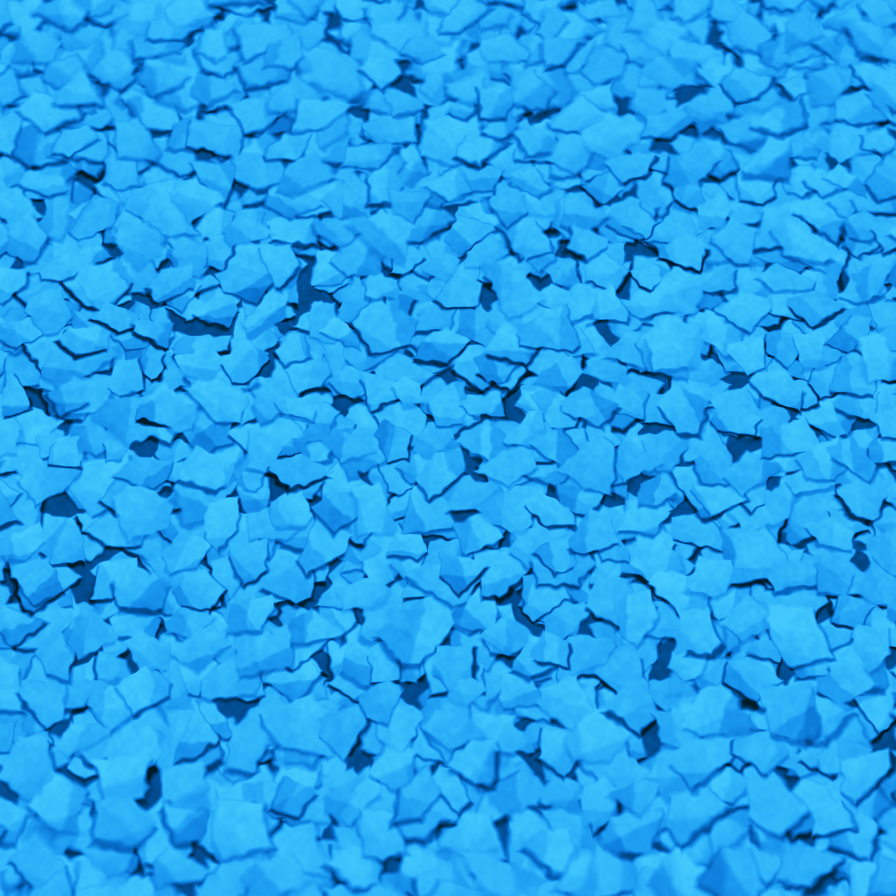
A Shadertoy shader for this texture:

```glsl
float hash(vec2 p) {
    return fract(sin(dot(p, vec2(127.1, 311.7))) * 43758.5453);
}

float noise(vec2 p) {
    vec2 i = floor(p), f = fract(p);
    f = f * f * (3.0 - 2.0 * f);
    return mix(mix(hash(i), hash(i + vec2(1, 0)), f.x),
               mix(hash(i + vec2(0, 1)), hash(i + vec2(1, 1)), f.x), f.y);
}

// Distances to an irregular convex chip (x) and to its cast shadow (y)
vec2 chipAndShadow(vec2 q, vec2 id, vec2 shift) {
    vec2 d = vec2(length(q), length(q - shift)) - 0.82;
    float turn = 6.283 * hash(id + 5.9);
    for (int i = 0; i < 5; i++) {
        float k = float(i);
        float angle = turn + (k + 0.75 * hash(id + 0.31 * k)) * 1.2566;
        vec2 n = vec2(cos(angle), sin(angle));
        float reach = mix(0.24, 0.6, hash(id + 0.17 * k + 5.3));
        d = max(d, vec2(dot(q, n), dot(q - shift, n)) - reach);
    }
    return d;
}

// Tone of a chip top: tilted plane with folded facets
float chipTone(vec2 q, vec2 id, float soft) {
    float tone = 0.728 + 0.07 * (hash(id + 1.7) - 0.5);
    tone += 0.08 * dot(q, vec2(hash(id + 2.1) - 0.6, 0.7 * hash(id + 2.9)));
    for (int i = 0; i < 2; i++) {
        float k = float(i);
        float angle = -1.57 + 4.0 * (hash(id + 3.3 + k) - 0.5);
        float fold = dot(q, vec2(cos(angle), sin(angle))) - mix(0.0, 0.35, hash(id + 4.1 + k));
        float drop = hash(id + 6.7 + k);
        tone -= mix(0.01, 0.13, drop * drop) * smoothstep(-soft, soft, fold);
    }
    return tone;
}

void mainImage(out vec4 fragColor, in vec2 fragCoord) {
    vec2 uv = fragCoord / iResolution.y;

    // Mild perspective, with focus falling off towards top and bottom
    vec2 ground = (uv - 0.5) * (1.0 + 0.2 * (uv.y - 0.5));
    float blur = smoothstep(0.15, 0.55, abs(uv.y - 0.46));
    float soft = max(1.1 / (iResolution.y * 0.055), 0.035 + 0.05 * blur);

    // Slightly chipped edges
    vec2 rough = vec2(noise(ground * 120.0), noise(ground * 120.0 + 40.0)) - 0.5;
    vec2 p = ground / vec2(0.059, 0.048) + 0.09 * rough;

    // Chips are painted in layers on turned grids, each row over the one below it
    float tone = 0.3;
    for (int layer = 0; layer < 4; layer++) {
        float l = float(layer);
        float turn = 0.55 * (l - 1.5);
        mat2 rotation = mat2(cos(turn), sin(turn), -sin(turn), cos(turn));
        vec2 grid = rotation * p + l * vec2(7.37, 3.61);
        vec2 cell = floor(grid);
        for (int y = -1; y <= 1; y++)
        for (int x = -1; x <= 1; x++) {
            vec2 c = cell + vec2(x, y);
            vec2 id = c + 57.0 * l;
            vec2 center = c + 0.15 + 0.7 * vec2(hash(id + 0.4), hash(id + 0.9));
            vec2 q = (grid - center) * rotation / mix(0.75, 1.15, hash(id + 8.2));
            if (dot(q, q) > 1.05 || (layer == 3 && hash(id + 9.6) < 0.25)) continue;

            vec2 shift = vec2(0.1 * (hash(id + 7.4) - 0.4), -mix(0.03, 0.13, hash(id + 7.9)));
            vec2 d = chipAndShadow(q, id, shift);
            float depth = mix(0.1, 0.85, hash(id + 10.3)) * (1.0 - 0.35 * blur);
            tone *= 1.0 - depth * (1.0 - smoothstep(-0.04, 0.02 + soft, d.y));
            float cover = 1.0 - smoothstep(-soft, soft, d.x);
            tone = mix(tone, chipTone(q, id, soft), cover);
        }
    }

    // Dusty grain on the surfaces
    float grain = 0.5 * noise(ground * 95.0) + 0.5 * noise(ground * 210.0) - 0.5;
    tone += 0.08 * grain * (1.0 - 0.4 * blur);
    tone = clamp(tone, 0.1, 0.79);

    // Tone to blue pigment
    vec3 color = vec3(0.6 * pow(tone, 3.4), tone, 1.0 - exp(-tone - 6.0 * tone * tone));
    fragColor = vec4(color, 1.0);
}
```
